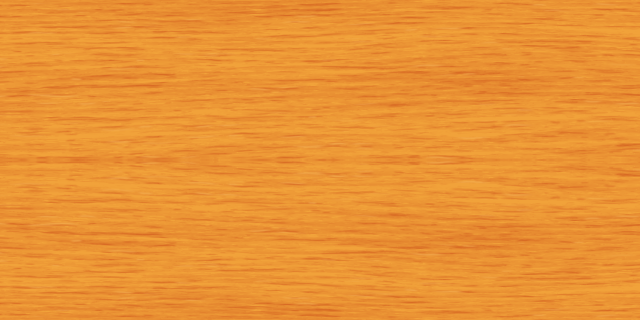
This texture is drawn by a Shadertoy shader. Its source:

```glsl
// Warm orange oak veneer, book-matched about its horizontal middle.
// Growth rings come from a bent, tightening phase; pores and fibres are
// cellular noise with one tapered streak per cell; broad tone is layered sines.

vec4 hash4(vec2 cell)
{
    vec4 q = fract(cell.xyxy * vec4(0.1031, 0.1030, 0.0973, 0.1099));
    q += dot(q, q.wzxy + 33.33);
    return fract((q.xxyz + q.yzzw) * q.zywx);
}

// x: coverage by streaks, y: streaks of random sign, light or dark
vec2 streaks(vec2 p, vec2 cellSize, float share, float seed)
{
    vec2 g = p / cellSize;
    vec2 id = floor(g);
    float width = max(0.25, 0.55 / (iResolution.y * cellSize.y));
    vec2 sum = vec2(0.0);
    for (int j = -1; j <= 1; j++)
    for (int i = -1; i <= 1; i++)
    {
        vec2 cell = id + vec2(i, j);
        vec4 h = hash4(cell + seed);
        vec2 q = g - cell - h.xy;
        float halfLength = mix(0.2, 0.95, h.z);
        q.y += 0.1 * sin(5.0 * q.x + 40.0 * h.z);
        float taper = 1.0 - smoothstep(0.3, 1.0, abs(q.x) / halfLength);
        float body = taper * exp(-q.y * q.y / (width * width));
        sum += body * vec2(step(h.w, share), 2.0 * h.w - 1.0);
    }
    return vec2(min(sum.x, 1.0), sum.y);
}

void mainImage(out vec4 fragColor, in vec2 fragCoord)
{
    vec2 p = fragCoord / iResolution.y;

    // Mirrored grain coordinate, gently fanning along the board
    float v = abs(p.y - 0.5);
    v += 0.014 * sin(1.7 * p.x + 1.8) + 0.004 * sin(5.0 * p.x + 9.0 * v);
    vec2 grain = vec2(p.x, v);

    // Growth rings: wide near the middle, narrow towards the edges
    float phase = 22.0 * v + 40.0 * v * v;
    phase += 0.25 * sin(4.0 * p.x + 30.0 * v) + 0.08 * sin(13.0 * p.x - 70.0 * v);
    float r = fract(phase);
    float ring = smoothstep(0.0, 0.7, r) * (1.0 - smoothstep(0.82, 1.0, r));
    float ringFade = 0.68 + 0.2 * sin(6.0 * p.x + 45.0 * v)
                   + 0.12 * sin(15.0 * p.x - 83.0 * v);

    // Broad drifts of light and dark
    float tone = -0.6 * cos(23.0 * (v - 0.23))
               + 0.35 * sin(2.3 * p.x + 9.0 * v - 1.2)
               + 0.25 * sin(5.1 * p.x - 17.0 * v + 2.0);

    // Streaks, from long bands down to short flecks
    float bands = streaks(grain, vec2(0.35, 0.022), 1.0, 11.0).y;
    float fibres = streaks(grain, vec2(0.04, 0.0065), 1.0, 57.0).y;
    float mottle = streaks(grain, vec2(0.013, 0.008), 1.0, 93.0).y;
    float pores = streaks(grain, vec2(0.085, 0.011), 0.6, 131.0).x;
    float glints = streaks(grain + vec2(0.0, 0.004), vec2(0.075, 0.012), 0.12, 211.0).x;

    float light = 0.93 + 0.2 * tone - 0.45 * ring * ringFade
                - 0.72 * pores * mix(0.3, 1.0, ring)
                + 0.4 * bands + 0.36 * fibres + 0.2 * mottle;
    light = clamp(light, -0.5, 1.12);

    vec3 wood = mix(vec3(0.88, 0.49, 0.17), vec3(0.938, 0.62, 0.22), light);
    vec3 glint = vec3(0.96, 0.70, 0.34);
    fragColor = vec4(mix(wood, glint, 0.5 * glints * ring), 1.0);
}
```
